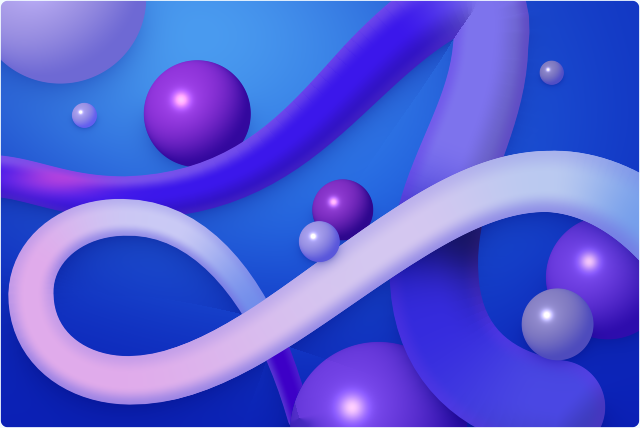
A WebGL 2 fragment shader for this background:

```glsl
#version 300 es
precision highp float;
// Glossy tubes and balls floating over a blue glow inside a rounded card.
// Tubes are chains of cubic Bezier curves with a changing radius; the offset
// from the nearest axis point gives a round normal used for the shading.
#define GRID 512.0
#define STEPS 20
#define TUBE_SHADOW 0.36
#define BALL_SHADOW 0.28
#define GLOSS 0.5
#define CORNER 8.0

uniform vec2 u_resolution;
out vec4 outColor;

struct Tube { float d; vec2 n; float u; };  // distance, normal, place on path

float pixel() { return GRID / u_resolution.y; }
float cover(float d) { return 1.0 - smoothstep(-0.6, 0.6, d / pixel()); }
float blob(vec2 p, vec2 c, vec2 size) {
  vec2 q = (p - c) / size;
  return exp(-dot(q, q));
}

vec2 bezier(vec2 a, vec2 b, vec2 c, vec2 d, float t) {
  float s = 1.0 - t;
  return s * s * s * a + 3.0 * s * t * (s * b + t * c) + t * t * t * d;
}

// Joins one curve to a tube, keeping the nearest surface.
void curve(inout Tube tube, vec2 p, vec2 a, vec2 b, vec2 c, vec2 d, vec2 radii, float start) {
  vec2 from = a;
  for (int i = 1; i <= STEPS; i++) {
    vec2 to = bezier(a, b, c, d, float(i) / float(STEPS));
    vec2 along = to - from;
    float h = clamp(dot(p - from, along) / dot(along, along), 0.0, 1.0);
    float t = (float(i) - 1.0 + h) / float(STEPS);
    float r = mix(radii.x, radii.y, t);
    vec2 off = p - from - along * h;
    float dist = length(off) - r;
    if (dist < tube.d) tube = Tube(dist, off / r, start + t);
    from = to;
  }
}

// Darkens the ground beside a shape, mostly on its lower side.
void castShadow(inout vec3 col, float d, vec2 n, float reach, float strength) {
  float below = smoothstep(0.5, -0.9, n.y / max(length(n), 0.001));
  col *= 1.0 - strength * below * exp(-max(d, 0.0) / reach) * vec3(1.0, 0.9, 0.4);
}

void ball(inout vec3 col, vec2 p, vec2 c, float r, vec3 dark, vec3 lit) {
  vec2 n = (p - c) / r;
  float d = length(p - c) - r;
  castShadow(col, d, n, r * 0.2, BALL_SHADOW);
  float z = sqrt(max(1.0 - dot(n, n), 0.0));
  float light = dot(vec3(n, z), normalize(vec3(-0.4, 0.45, 0.7)));
  vec3 skin = mix(dark, lit, smoothstep(-0.15, 0.95, light));
  vec2 q = n - vec2(-0.3, 0.26);
  skin += GLOSS * exp(-dot(q, q) * 45.0) + 0.08 * exp(-dot(q, q) * 6.0);
  col = mix(col, min(skin, 1.0), cover(d));
}

vec3 backdrop(vec2 p) {
  vec3 col = mix(vec3(0.04, 0.12, 0.71), vec3(0.06, 0.19, 0.75), p.y / GRID);
  col = mix(col, vec3(0.12, 0.38, 0.88), 0.95 * blob(p, vec2(390, 320), vec2(320, 200)));
  return mix(col, vec3(0.29, 0.61, 0.94), blob(p, vec2(220, 470), vec2(290, 190)));
}

vec3 violetSkin(Tube t, vec2 p) {
  vec3 col = mix(vec3(0.23, 0.09, 0.92), vec3(0.52, 0.38, 0.93), smoothstep(0.2, 1.0, t.n.y));
  col = mix(col, vec3(0.72, 0.26, 0.87), 0.9 * blob(p, vec2(72, 299), vec2(60, 20)));
  col = mix(col, vec3(0.49, 0.45, 0.93), smoothstep(2.2, 2.75, t.u));
  col = mix(col, vec3(0.21, 0.17, 0.87), smoothstep(3.45, 4.0, t.u));
  col = mix(col, vec3(0.29, 0.28, 0.89), smoothstep(4.2, 4.9, t.u));
  col = mix(col, vec3(0.38, 0.22, 0.90), 0.4 * smoothstep(0.6, 1.0, length(t.n)));
  col *= 1.0 - 0.4 * blob(p, vec2(550, 225), vec2(75, 45));
  return col * (1.0 - 0.16 * smoothstep(0.0, 1.0, t.n.x - t.n.y));
}

vec3 loopSkin(Tube t) {
  vec3 col = mix(vec3(0.24, 0.0, 0.78), vec3(0.44, 0.55, 0.92), smoothstep(0.25, 0.36, t.u));
  col = mix(col, vec3(0.79, 0.79, 0.96), smoothstep(0.35, 0.8, t.u));
  col = mix(col, vec3(0.88, 0.67, 0.92), smoothstep(0.8, 1.8, t.u));
  col = mix(col, vec3(0.83, 0.78, 0.94), smoothstep(2.9, 3.9, t.u));
  col = mix(col, vec3(0.73, 0.79, 0.94), smoothstep(4.0, 5.0, t.u));
  col = mix(col, vec3(0.46, 0.62, 0.92), smoothstep(5.0, 5.8, t.u));
  float rim = smoothstep(0.25, 1.05, length(t.n));
  return mix(col, vec3(0.45, 0.42, 0.88), rim * mix(0.25, 0.62, smoothstep(0.3, -0.8, t.n.y)));
}

void main() {
  vec2 p = gl_FragCoord.xy / u_resolution.y * GRID;
  vec3 plum = vec3(0.20, 0.03, 0.62), orchid = vec3(0.56, 0.20, 0.85);
  vec3 indigo = vec3(0.18, 0.05, 0.68), iris = vec3(0.42, 0.23, 0.87);
  vec3 slate = vec3(0.32, 0.31, 0.78), lilac = vec3(0.61, 0.58, 0.89);
  vec3 col = backdrop(p);

  // Balls behind the tubes
  ball(col, p, vec2(72, 515), 103.0, vec3(0.43, 0.41, 0.83), vec3(0.66, 0.61, 0.90));
  ball(col, p, vec2(236, 376), 64.0, plum, orchid);
  ball(col, p, vec2(101, 374), 15.0, slate * 1.2, lilac);
  ball(col, p, vec2(660, 425), 14.5, slate, lilac * 0.85);
  vec2 lowBall = vec2(453, -3);
  ball(col, p, lowBall, 106.0, indigo, iris);

  // Violet tube: sweeps up to the top edge and folds down to the right
  Tube violet = Tube(1e5, vec2(0), 0.0);
  curve(violet, p, vec2(0, 301), vec2(45, 296), vec2(80, 276), vec2(150, 276), vec2(25), 0.0);
  curve(violet, p, vec2(150, 276), vec2(300, 276), vec2(370, 362), vec2(440, 432), vec2(25, 38), 1.0);
  curve(violet, p, vec2(440, 432), vec2(490, 482), vec2(605, 582), vec2(587, 457), vec2(38, 45), 2.0);
  curve(violet, p, vec2(587, 457), vec2(582, 362), vec2(519, 292), vec2(519, 192), vec2(45, 53), 3.0);
  curve(violet, p, vec2(519, 192), vec2(519, 82), vec2(590, 37), vec2(668, 25), vec2(53, 56), 4.0);
  castShadow(col, violet.d, violet.n, 15.0, TUBE_SHADOW);
  col = mix(col, violetSkin(violet, p), cover(violet.d));
  ball(col, p, vec2(410, 261), 36.5, plum * 0.9, orchid * 0.9);
  ball(col, p, vec2(727, 180), 74.0, indigo, iris);

  // Pale tube: the front strand is kept apart so that it crosses over the tail
  Tube front = Tube(1e5, vec2(0), 0.0);
  curve(front, p, vec2(37, 160), vec2(37, 97), vec2(90, 57), vec2(155, 57), vec2(27, 29), 2.0);
  curve(front, p, vec2(155, 57), vec2(265, 57), vec2(375, 162), vec2(490, 234), vec2(29, 34), 3.0);
  curve(front, p, vec2(490, 234), vec2(545, 269), vec2(600, 295), vec2(655, 295), vec2(34, 36.5), 4.0);
  curve(front, p, vec2(655, 295), vec2(710, 295), vec2(760, 267), vec2(800, 227), vec2(36.5, 44), 5.0);
  Tube whole = front;
  curve(whole, p, vec2(358, 12), vec2(325, 137), vec2(255, 254), vec2(147, 252), vec2(14, 22), 0.0);
  curve(whole, p, vec2(147, 252), vec2(85, 252), vec2(37, 212), vec2(37, 160), vec2(22, 27), 1.0);
  castShadow(col, whole.d, whole.n, 20.0, TUBE_SHADOW);
  float outside = 1.0 - cover(length(p - lowBall) - 106.0);
  col = mix(col, loopSkin(whole), cover(whole.d) * outside);
  col = mix(col, loopSkin(front), cover(front.d) * smoothstep(190.0, 210.0, p.x));

  // Balls in front
  ball(col, p, vec2(382, 223), 24.5, slate * 1.1, lilac);
  ball(col, p, vec2(667, 124), 43.0, slate * 0.95, lilac * 0.85);

  // Rounded card on white
  vec2 mid = vec2(0.5 * GRID * u_resolution.x / u_resolution.y, 0.5 * GRID);
  vec2 edge = abs(p - mid) - mid + 1.0 + CORNER;
  float card = length(max(edge, 0.0)) + min(max(edge.x, edge.y), 0.0) - CORNER;
  outColor = vec4(mix(vec3(0.95, 0.98, 1.0), col, cover(card)), 1.0);
}
```
